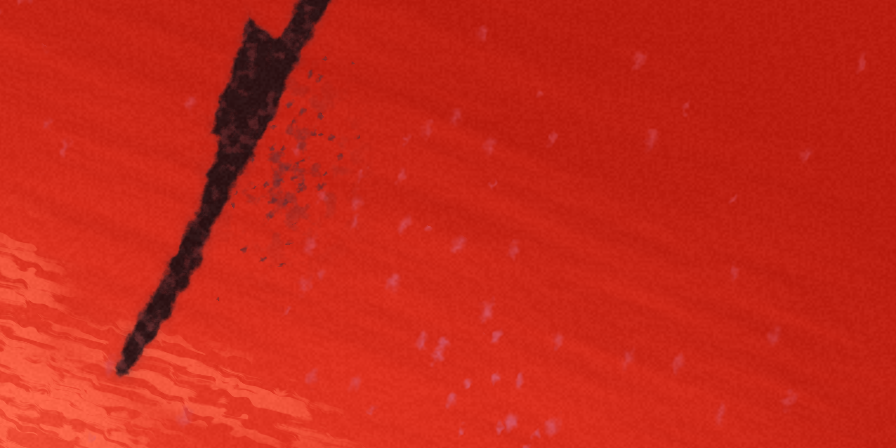
A Shadertoy shader for this texture:

```glsl
// Glossy red painted surface with a dark tapering crack, pale flecks and brushed highlights
#define PAINT_DEEP vec3(0.725, 0.11, 0.06)
#define PAINT_MID vec3(0.875, 0.19, 0.12)
#define PAINT_LIGHT vec3(0.985, 0.39, 0.28)
#define CRACK_DARK vec3(0.18, 0.075, 0.08)
#define CRACK_DUST vec3(0.45, 0.17, 0.18)
#define FLECK_COLOR vec3(0.83, 0.34, 0.42)
#define STREAK_SLOPE 0.38
#define FLECK_CELL 0.058
#define CRUMB_CELL 0.028
#define GRAIN 0.04

float hash(vec2 p) {
    return fract(sin(dot(p, vec2(127.1, 311.7))) * 43758.5);
}

float noise(vec2 p) {
    vec2 i = floor(p), f = fract(p);
    f = f * f * (3.0 - 2.0 * f);
    return mix(mix(hash(i), hash(i + vec2(1, 0)), f.x),
               mix(hash(i + vec2(0, 1)), hash(i + 1.0), f.x), f.y);
}

float fbm(vec2 p) {
    float sum = 0.0, amp = 0.5;
    for (int i = 0; i < 4; i++) {
        sum += amp * noise(p);
        p = p * 2.03 + 17.3;
        amp *= 0.5;
    }
    return sum / 0.9375;
}

// Distance to a segment whose radius changes from ra to rb
float taper(vec2 p, vec2 a, vec2 b, float ra, float rb) {
    vec2 ab = b - a;
    float h = clamp(dot(p - a, ab) / dot(ab, ab), 0.0, 1.0);
    return length(p - a - ab * h) - mix(ra, rb, h);
}

float crackDistance(vec2 p) {
    p += 0.026 * (vec2(fbm(p * 36.0), fbm(p * 36.0 + 40.0)) - 0.5);
    // Upper strand and lower blade
    float d = taper(p, vec2(0.725, 1.04), vec2(0.61, 0.83), 0.031, 0.028);
    d = min(d, taper(p, vec2(0.535, 0.69), vec2(0.485, 0.57), 0.044, 0.026));
    d = min(d, taper(p, vec2(0.485, 0.57), vec2(0.415, 0.42), 0.025, 0.027));
    d = min(d, taper(p, vec2(0.415, 0.42), vec2(0.33, 0.27), 0.027, 0.027));
    d = min(d, taper(p, vec2(0.33, 0.27), vec2(0.278, 0.175), 0.027, 0.014));
    // Slanted wide body with a chipped top
    vec2 q = p - vec2(0.566, 0.80);
    q.x -= 0.34 * q.y;
    float width = 0.064 - 0.018 * smoothstep(-0.06, -0.13, q.y);
    float body = max(abs(q.x) - width, max(q.y + 0.5 * q.x - 0.125, -q.y - 0.6 * q.x - 0.13));
    body = max(body, 0.018 - length(p - vec2(0.617, 0.935)));
    return min(d, body);
}

// Scattered soft spots; density is the chance that a cell holds one
float spots(vec2 p, float cell, float density, vec2 stretch, float seed) {
    vec2 id = floor(p / cell);
    float cover = 0.0;
    for (int j = -1; j <= 1; j++)
    for (int i = -1; i <= 1; i++) {
        vec2 c = id + vec2(i, j);
        vec2 jitter = vec2(hash(c + seed), hash(c + seed + 31.7));
        vec2 r = (p / cell - c - jitter) * stretch;
        r.x -= 0.35 * r.y;
        r += 0.28 * (vec2(noise(p / cell * 5.0), noise(p / cell * 5.0 + 9.0)) - 0.5);
        float size = mix(0.11, 0.25, hash(c + seed + 5.3));
        float present = step(hash(c + seed + 71.9), density);
        cover = max(cover, present * (1.0 - smoothstep(size * 0.1, size * 1.8, length(r))));
    }
    return cover;
}

float blob(vec2 p, vec2 center, vec2 radius) {
    vec2 q = (p - center) / radius;
    return exp(-dot(q, q));
}

vec3 paint(vec2 p) {
    // Broad light falling off from the lower left
    vec2 s = vec2(p.x - STREAK_SLOPE * p.y, p.y + STREAK_SLOPE * p.x);
    float light = 0.68 - 0.25 * p.x - 0.40 * p.y + 0.20 * blob(p, vec2(0.9, 0.05), vec2(0.9, 0.5));
    light += 0.34 * (fbm(s * vec2(2.5, 24.0)) - 0.5);
    vec3 col = mix(PAINT_DEEP, PAINT_MID, smoothstep(-0.08, 0.78, light));
    // Glossy corner, torn patches on the left edge and long thin streaks
    float corner = blob(p, vec2(-0.05, -0.02), vec2(0.40, 0.27));
    float patches = 0.75 * blob(p, vec2(0.02, 0.32), vec2(0.14, 0.20));
    float sweep = 0.75 * blob(s, vec2(0.40, 0.31), vec2(0.42, 0.105));
    float gloss = max(corner, max(patches, sweep));
    float torn = fbm(s * vec2(8.0, 48.0) + 3.0 + 0.8 * noise(p * 40.0));
    float shine = smoothstep(0.50, 0.66, torn + 0.30 * gloss - 0.10) * smoothstep(0.10, 0.60, gloss);
    return mix(col, PAINT_LIGHT, clamp(0.62 * shine + 0.42 * corner + 0.12 * gloss, 0.0, 1.0));
}

void mainImage(out vec4 fragColor, in vec2 fragCoord) {
    vec2 p = fragCoord / iResolution.y;
    vec3 col = paint(p);

    // Pale flecks in a drifting band, with smaller groups at the left
    float band = exp(-pow((p.x - 1.13 + 0.42 * p.y) / 0.21, 2.0)) * smoothstep(0.78, 0.15, p.y);
    float density = 0.50 * band + 0.50 * blob(p, vec2(0.08, 0.78), vec2(0.08, 0.18))
        + 0.40 * blob(p, vec2(0.62, 0.42), vec2(0.14, 0.12))
        + 0.40 * blob(p, vec2(0.42, 0.68), vec2(0.05, 0.08)) + 0.05;
    float flecks = spots(p, FLECK_CELL, density, vec2(1.2, 0.8), 2.0);
    col = mix(col, FLECK_COLOR, flecks * (0.40 + 0.40 * clamp(band, 0.0, 1.0)));

    // Dark crumbs and dust beside the crack
    float dust = blob(p, vec2(0.63, 0.64), vec2(0.12, 0.15));
    float clumps = smoothstep(0.45, 0.72, fbm(p * 34.0 + 5.0));
    col = mix(col, CRACK_DUST, 0.65 * dust * clumps);
    col = mix(col, CRACK_DUST, 0.85 * spots(p, CRUMB_CELL, 0.6 * dust, vec2(0.9), 11.0));

    // Crack with a bruised rim and rough interior
    float d = crackDistance(p);
    float rough = fbm(p * 48.0);
    vec3 inside = mix(CRACK_DARK, CRACK_DUST, 0.55 * smoothstep(0.48, 0.80, rough));
    inside += vec3(0.12, 0.10, 0.10) * smoothstep(0.40, 0.20, p.y) * (rough - 0.3);
    col = mix(col, CRACK_DUST, 0.45 * exp(-max(d, 0.0) / 0.007));
    col = mix(col, inside, 1.0 - smoothstep(-0.007, 0.006, d));

    col += GRAIN * (noise(p * 190.0) - 0.5);
    fragColor = vec4(clamp(col, 0.0, 1.0), 1.0);
}
```
